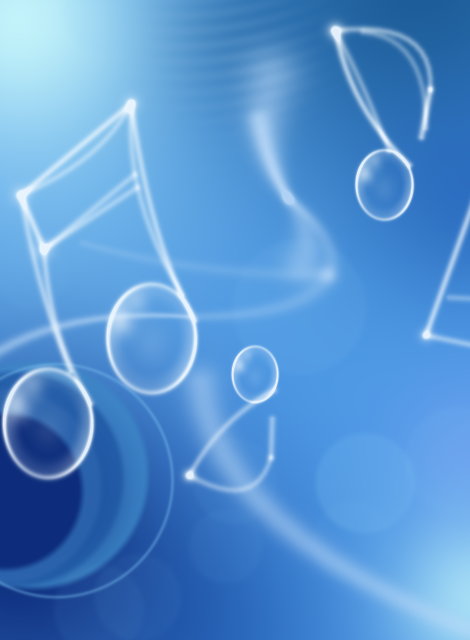
Give the GLSL for this background, as a Shadertoy shader.

```glsl
// Glassy music notes drifting over a blue field with smoke and bokeh.
// Soft radial washes set the field; tapered Bezier strands draw smoke and glass.
// Origin at lower left, canvas height 1, width ASPECT.

const float ASPECT = .737;
const vec3 AZURE = vec3(.31, .61, .91);
const vec3 SKY = vec3(.47, .74, .94);
const vec3 ICE = vec3(.76, .95, .98);
const vec3 STEEL = vec3(.10, .35, .58);
const vec3 COBALT = vec3(.15, .40, .74);
const vec3 NAVY = vec3(.04, .16, .47);
const vec3 SMOKE = vec3(.73, .85, .97);
const vec3 GLASS = vec3(.93, .97, 1.);

float hash(float n) { return fract(sin(n * 12.9898) * 43758.5); }

float glow(vec2 p, vec2 center, float radius) {
  vec2 q = (p - center) / radius;
  return exp(-dot(q, q));
}

float disc(vec2 p, vec2 center, float radius) {
  return smoothstep(.007, -.007, length(p - center) - radius);
}

// Soft quadratic Bezier stroke, width from w0 to w1
float strand(vec2 p, vec2 a, vec2 b, vec2 c, float w0, float w1) {
  const float STEPS = 12.;
  float light = 0.;
  vec2 from = a;
  for (float i = 0.; i < STEPS; i++) {
    float t = (i + 1.) / STEPS;
    vec2 to = mix(mix(a, b, t), mix(b, c, t), t), span = to - from;
    float h = clamp(dot(p - from, span) / dot(span, span), 0., 1.);
    float d = length(p - from - span * h) / mix(w0, w1, (i + h) / STEPS);
    light = max(light, exp(-d * d));
    from = to;
  }
  return light;
}

float wire(vec2 p, vec2 a, vec2 b, vec2 c) { return strand(p, a, b, c, .0055, .005); }

float rod(vec2 p, vec2 a, vec2 b) {
  vec2 span = b - a;
  float h = clamp(dot(p - a, span) / dot(span, span), 0., 1.);
  return glow(p, a + span * h, .0055);
}

// Bubble: uneven rim, inner crescents and window highlights
float bubble(vec2 p, vec2 center, float radius) {
  vec2 q = (p - center) / radius / vec2(1., 1.23);
  float r = length(q), angle = atan(q.y, q.x), d = (r - .96) / .055;
  float rim = exp(-d * d) * (.68 + .2 * cos(2. * angle + .5));
  float inner = smoothstep(.55, .95, r) * smoothstep(1.02, .95, r);
  float crescent = inner * (.2 + .25 * pow(abs(cos(angle + .4)), 3.));
  float windows = .55 * glow(q, vec2(-.62, .28), .24) + .3 * glow(q, vec2(-.3, .62), .22);
  return rim + crescent + windows + .12 * glow(q, vec2(0., -.1), .35);
}

vec3 field(vec2 p) {
  vec3 col = mix(AZURE, SKY, .8 * glow(p, vec2(.10, .72), .30));
  col = mix(col, STEEL, .95 * glow(p, vec2(.66, 1.03), .34));
  col = mix(col, STEEL, .35 * glow(p, vec2(.36, .95), .12));
  col = mix(col, COBALT, .75 * glow(p, vec2(.74, .70), .16));
  col = mix(col, ICE, glow(p, vec2(.03, .97), .20));
  col = mix(col, COBALT, .85 * glow(p, vec2(.30, 0.), .24));
  col = mix(col, NAVY, .95 * glow(p, vec2(.02, .14), .28));
  col = mix(col, vec3(.45, .63, .94), .7 * glow(p, vec2(.75, .29), .13));
  return mix(col, ICE, .75 * glow(p, vec2(.75, .06), .13));
}

// Dark sphere with nested crescents and a thin halo
vec3 orb(vec3 col, vec2 p) {
  vec2 center = vec2(.055, .258);
  float edge = smoothstep(.10, .18, length(p - center));
  col = mix(col, vec3(.24, .53, .78), (.2 + .6 * edge) * disc(p, center, .177));
  col = mix(col, vec3(.12, .34, .64), .8 * disc(p, vec2(.026, .252), .167));
  col = mix(col, vec3(.19, .41, .69), .6 * disc(p, vec2(.007, .24), .152));
  col = mix(col, NAVY, .92 * disc(p, vec2(.007, .232), .122));
  float halo = (length(p - vec2(.0885, .249)) - .182) / .003;
  return mix(col, SKY, .38 * exp(-halo * halo));
}

float bokeh(vec2 p) {
  float light = disc(p, vec2(.573, .245), .078);
  light += .5 * (disc(p, vec2(.72, .28), .085) + disc(p, vec2(.47, .52), .105));
  for (float i = 1.; i < 8.; i++) {
    vec2 center = vec2(hash(i) * ASPECT, hash(i + 20.));
    light += .25 * disc(p, center, .04 + .04 * hash(i + 40.));
  }
  return light;
}

float smoke(vec2 p) {
  vec2 neck = vec2(.452, .69), bend = vec2(.515, .57), sweep = vec2(.30, .505);
  float light = .5 * strand(p, vec2(.425, .88), vec2(.40, .77), neck, .045, .01);
  light += .4 * strand(p, vec2(.405, .81), vec2(.42, .74), neck, .018, .007);
  light += .45 * strand(p, neck, vec2(.495, .64), vec2(.475, .59), .01, .032);
  light += .25 * strand(p, neck, vec2(.54, .62), bend, .007, .014);
  light += .28 * strand(p, bend, vec2(.48, .505), sweep, .016, .007);
  light += .55 * strand(p, sweep, vec2(.10, .52), vec2(-.02, .44), .004, .01);
  light += .18 * strand(p, vec2(.13, .62), vec2(.30, .57), bend, .006, .012);
  light += .5 * strand(p, vec2(.315, .40), vec2(.34, .17), vec2(.75, .01), .028, .015);
  float weave = 1. + sin(260. * (p.y + .5 * p.x - .9 * p.x * p.x));
  return light + .045 * weave * glow(p, vec2(.36, .93), .11);
}

float pairedNote(vec2 p) {
  vec2 peak = vec2(.206, .838), shoulder = vec2(.033, .695), joint = vec2(.069, .61);
  float light = rod(p, shoulder, peak) + rod(p, shoulder, joint);
  light += .6 * wire(p, shoulder, vec2(.16, .75), peak);
  light += .6 * (rod(p, joint, vec2(.211, .727)) + rod(p, joint, vec2(.215, .707)));
  light += .7 * wire(p, shoulder, vec2(.06, .54), vec2(.11, .42));
  light += .7 * wire(p, joint, vec2(.078, .47), vec2(.143, .37));
  light += .8 * wire(p, peak, vec2(.235, .62), vec2(.306, .50));
  light += .6 * wire(p, peak, vec2(.195, .69), vec2(.285, .54));
  light += .6 * (glow(p, peak, .013) + glow(p, shoulder, .015) + glow(p, joint, .015));
  return .8 * light + bubble(p, vec2(.238, .471), .072) + bubble(p, vec2(.0755, .3385), .072);
}

float singleNotes(vec2 p) {
  vec2 tip = vec2(.526, .952), curl = vec2(.675, .86);
  float light = wire(p, tip, vec2(.55, .83), vec2(.642, .742)) + glow(p, tip, .013);
  light += .6 * wire(p, tip, vec2(.57, .87), vec2(.61, .765));
  light += .7 * wire(p, tip, vec2(.68, .97), curl) + rod(p, curl, vec2(.661, .786));
  light += .5 * wire(p, vec2(.57, .95), vec2(.67, .94), vec2(.668, .80));
  vec2 foot = vec2(.297, .257), hook = vec2(.425, .285);
  light += .7 * wire(p, vec2(.43, .39), vec2(.345, .345), foot) + glow(p, foot, .01);
  light += .6 * wire(p, foot, vec2(.40, .20), hook) + .7 * rod(p, hook, vec2(.427, .345));
  vec2 corner = vec2(.668, .476), inset = vec2(.705, .535);
  light += rod(p, corner, vec2(.745, .69)) + .7 * rod(p, corner, vec2(.745, .46));
  light += .5 * (rod(p, inset, vec2(.745, .533)) + glow(p, corner, .012));
  return .75 * light + bubble(p, vec2(.603, .711), .046) + bubble(p, vec2(.40, .415), .037);
}

void mainImage(out vec4 fragColor, in vec2 fragCoord) {
  vec2 p = fragCoord / iResolution.xy * vec2(ASPECT, 1.);
  vec3 col = orb(field(p), p);
  col = mix(col, SKY, min(.25 * bokeh(p), .4));
  col = mix(col, SMOKE, min(smoke(p), .9));
  col = mix(col, GLASS, min(.85 * (pairedNote(p) + singleNotes(p)), .95));
  fragColor = vec4(col, 1.);
}
```
